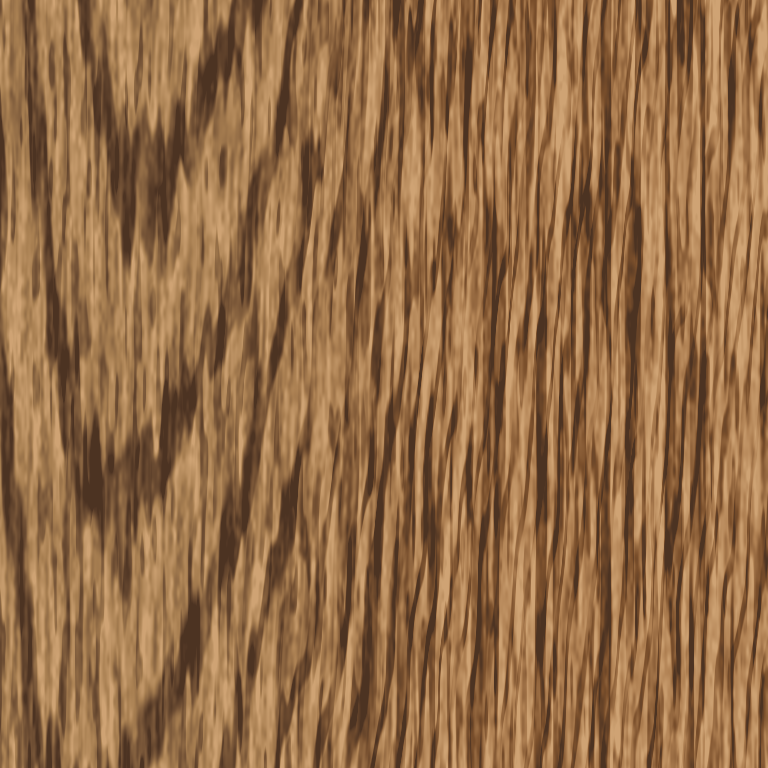
Give the GLSL for this texture, as a Shadertoy shader.

```glsl
// Oak veneer: V-shaped cathedral arches at the left merge into straight grain at the right.
// A ring phase grows with distance from a leaning axis; columns of stretched noise
// fray the rings and add fibres, pores and long dark lines.

float hash(vec2 p) {
    vec3 q = fract(vec3(p.xyx) * 0.1031);
    q += dot(q, q.yzx + 33.33);
    return fract((q.x + q.y) * q.z);
}

// One fibre: smooth noise along y, started at a random height
float fibre(float id, float y) {
    y += 20.0 * hash(vec2(id, 7.0));
    float cell = floor(y);
    return mix(hash(vec2(id, cell)), hash(vec2(id, cell + 1.0)), smoothstep(0.0, 1.0, y - cell));
}

// Signed noise made of neighbouring fibres; scale is in cells per canvas
float streak(vec2 p, float across, float along) {
    p = p * vec2(across, along) + across;
    float id = floor(p.x);
    return mix(fibre(id, p.y), fibre(id + 1.0, p.y), smoothstep(0.0, 1.0, p.x - id)) - 0.5;
}

// Slow sideways drift of the grain, about -1 to 1
float drift(vec2 p) {
    return 0.5 * sin(p.x * 19.0 + 3.0 * sin(p.y * 5.0)) + 0.5 * sin(p.y * 23.0 + p.x * 31.0);
}

// Height of a ring above its tip, at a distance from the axis
float archHeight(float d) {
    float inner = min(d, 0.45);
    return inner * (1.9 + inner * (4.0 + 24.0 * inner)) + 21.0 * (d - inner);
}

// Dark latewood bands, 0 to 1
float growthRings(vec2 uv, vec2 grain, float straight) {
    float side = uv.x - 0.115 - 0.09 * uv.y + 0.004 * drift(uv);
    side *= side < 0.0 ? 1.25 : 1.0;
    float d = sqrt(side * side + 0.0006) - 0.02;

    float rise = uv.y * mix(1.0, 0.2, smoothstep(0.3, 0.7, uv.x));
    float phase = (archHeight(d) - rise + 0.74) / 0.42;
    float middle = smoothstep(0.25, 0.5, uv.x);
    phase += streak(grain, 120.0, 9.0) * mix(0.26, 0.45, middle);
    phase += streak(grain, 50.0, 6.0) * mix(0.10, 0.35, middle);

    float offset = abs(fract(phase + 0.5) - 0.5);
    float band = 1.0 - smoothstep(0.09, 0.20, offset);
    float broken = smoothstep(-0.30, 0.12, streak(grain, 90.0, 8.0));
    return band * mix(mix(0.6, 0.3, middle), 1.0, broken);
}

vec3 woodColor(float tone, float warmth) {
    vec3 dark = vec3(0.30, 0.20, 0.135);
    vec3 brown = mix(vec3(0.45, 0.32, 0.21), vec3(0.48, 0.31, 0.17), warmth);
    vec3 tawny = mix(vec3(0.66, 0.50, 0.32), vec3(0.69, 0.505, 0.325), warmth);
    vec3 pale = vec3(0.81, 0.64, 0.455);
    vec3 color = mix(dark, brown, clamp(tone / 0.35, 0.0, 1.0));
    color = mix(color, tawny, clamp((tone - 0.35) / 0.4, 0.0, 1.0));
    return mix(color, pale, clamp((tone - 0.75) / 0.32, 0.0, 1.0));
}

void mainImage(out vec4 fragColor, in vec2 fragCoord) {
    vec2 uv = fragCoord / iResolution.xy;
    float straight = smoothstep(0.42, 0.75, uv.x);

    // Fibres lean and waver most in the middle of the board
    float lean = smoothstep(0.1, 0.35, uv.x) * (1.0 - straight);
    vec2 grain = uv;
    grain.x -= 0.025 * lean * uv.y;
    grain.x += (0.0008 + 0.0016 * lean) * drift(uv);

    // Fibres of several widths and fine grain
    float tone = 0.83 + 0.05 * straight;
    tone += 0.50 * streak(grain, 200.0, 12.0);
    tone += 0.30 * streak(grain, 105.0, 6.0);
    tone += 0.28 * streak(grain, 270.0, 70.0);
    tone += 0.02 * drift(uv * 0.5);

    // Short pores everywhere, long dark lines towards the straight grain
    tone -= 0.38 * smoothstep(0.10, 0.32, streak(grain, 180.0, 14.0));
    float lines = smoothstep(0.06, 0.26, streak(grain, 130.0, 3.0));
    tone -= lines * mix(0.10, 0.52, smoothstep(0.25, 0.65, uv.x));

    // Latewood, softer where the rings crowd together
    float rings = growthRings(uv, grain, straight);
    tone -= rings * mix(0.68, 0.48, straight);

    fragColor = vec4(woodColor(tone, smoothstep(0.2, 0.7, uv.x)), 1.0);
}
```
